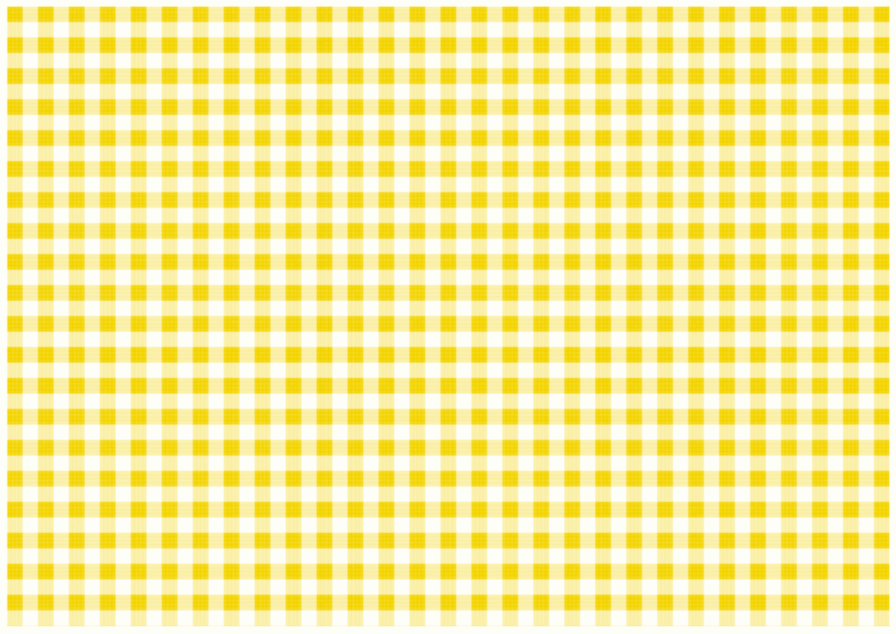
Give the GLSL for this pattern, as a Shadertoy shader.

```glsl
const float PERIOD = 0.03456;               // one check repeat, in canvas widths
const vec2 MARGIN = vec2(0.0079, 0.0072);   // left and top border, in canvas widths
const vec2 REPEATS = vec2(28.5, 20.0);      // repeats across and down
const float BAND_HALF = 0.25;               // half the dyed band, in repeats
const float EDGE_SOFT = 0.045;              // dye bleed at band edges, in repeats
const float THREADS = 8.0;                  // threads per repeat
const float THREAD_DEPTH = 0.07;            // visibility of the thread ridges
const float THREAD_VARY = 0.07;             // dye difference between threads
const float GRAIN = 0.03;                   // dye difference between weave crossings
const vec3 WHITE = vec3(0.995, 0.995, 0.972);
const vec3 PALE = vec3(0.982, 0.940, 0.665);
const vec3 YELLOW = vec3(0.955, 0.840, 0.055);

float hash(vec2 p) {
    vec3 q = fract(vec3(p.xyx) * 0.1031);
    q += dot(q, q.yzx + 33.33);
    return fract((q.x + q.y) * q.z);
}

// Coverage of the dyed half of each repeat, per axis
vec2 dyedBands(vec2 p, float soft) {
    vec2 d = abs(fract(p - BAND_HALF + 0.5) - 0.5);
    return 1.0 - smoothstep(BAND_HALF - soft, BAND_HALF + soft, d);
}

// Dye strength offset of the thread running along one axis
float threadTone(float across, float axis) {
    float t = across * THREADS;
    float ridge = cos(6.2832 * t);
    float vary = hash(vec2(floor(t), axis)) - 0.5;
    return THREAD_DEPTH * ridge + THREAD_VARY * vary;
}

void mainImage(out vec4 fragColor, in vec2 fragCoord) {
    // Cloth coordinates in repeats, from the top left corner
    vec2 fromTopLeft = vec2(fragCoord.x, iResolution.y - fragCoord.y) / iResolution.x;
    vec2 p = (fromTopLeft - MARGIN) / PERIOD;
    float pixel = 1.0 / (iResolution.x * PERIOD);
    float soft = max(EDGE_SOFT, 0.6 * pixel);

    // Warp and weft bands with uneven threads
    vec2 bands = dyedBands(p, soft);
    vec2 tone = vec2(threadTone(p.x, 3.0), threadTone(p.y, 17.0));
    tone += GRAIN * (hash(floor(p * THREADS)) - 0.5);
    vec2 dye = bands * (1.0 + tone);

    // One dyed band gives pale, two crossing give full yellow
    vec3 color = mix(mix(WHITE, PALE, dye.x), mix(PALE, YELLOW, dye.x), dye.y);

    // Plain border around the cloth
    vec2 inset = 0.5 * REPEATS - abs(p - 0.5 * REPEATS);
    float cloth = smoothstep(-soft, soft, min(inset.x, inset.y));
    fragColor = vec4(clamp(mix(WHITE, color, cloth), 0.0, 1.0), 1.0);
}
```
